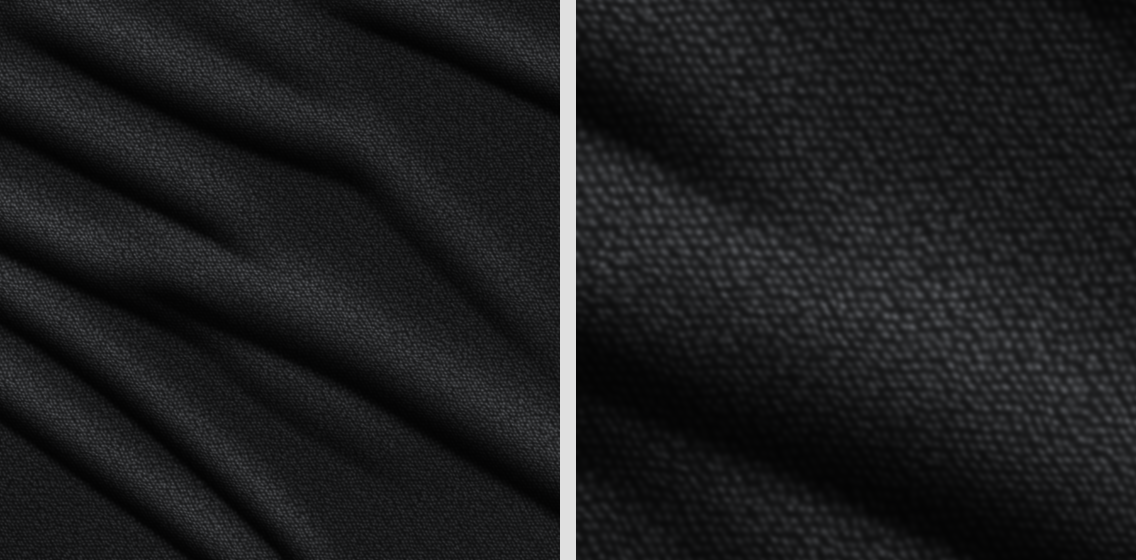
Left: the whole. Right: its middle third, enlarged.
Write a three.js fragment shader that draws this texture.

```glsl
varying vec2 vUv;

float hash(vec2 p) {
  return fract(sin(dot(p, vec2(127.1, 311.7))) * 43758.5453);
}

float noise(vec2 p) {
  vec2 i = floor(p);
  vec2 f = fract(p);
  f = f * f * (3.0 - 2.0 * f);
  return mix(mix(hash(i), hash(i + vec2(1.0, 0.0)), f.x),
             mix(hash(i + vec2(0.0, 1.0)), hash(i + vec2(1.0, 1.0)), f.x), f.y);
}

// Crease along a bent line: x = lit crest above it, y = shadow inside it
vec2 fold(vec2 p, vec2 start, vec2 end, float bend, float width) {
  float t = (p.x - start.x) / (end.x - start.x);
  float crease = mix(start.y, end.y, t) + bend * 4.0 * t * (1.0 - t);
  float d = (p.y - crease) * 0.87;
  float shadowWidth = width * mix(0.55, 1.35, smoothstep(-0.5 * width, 0.5 * width, d));
  float crest = (d - 3.2 * width) / (1.6 * width);
  float shadow = d / shadowWidth;
  float fade = smoothstep(start.x - 0.06, start.x + 0.14, p.x)
             * (1.0 - smoothstep(end.x - 0.14, end.x + 0.06, p.x));
  return fade * vec2(exp(-crest * crest), exp(-shadow * shadow));
}

// Lit crests and shadows of the whole drape
vec2 drape(vec2 p) {
  p.y += 0.014 * (noise(p * 5.0) - 0.5);
  vec2 s = fold(p, vec2(-0.15, 0.617), vec2(0.40, 0.375), 0.0, 0.025) * vec2(1.25, 1.0);
  s += fold(p, vec2(0.20, 0.51), vec2(1.15, -0.02), 0.042, 0.033);
  s += fold(p, vec2(-0.15, 0.50), vec2(0.62, -0.12), 0.07, 0.022);
  s += fold(p, vec2(-0.15, 0.35), vec2(0.50, -0.12), 0.015, 0.023);
  s += fold(p, vec2(-0.15, 0.83), vec2(0.48, 0.53), 0.01, 0.026);
  s += fold(p, vec2(-0.02, 0.97), vec2(0.68, 0.655), -0.02, 0.026);
  s += fold(p, vec2(0.55, 1.0), vec2(1.20, 0.71), 0.0, 0.024);
  // Shallow folds
  s += 0.6 * fold(p, vec2(0.58, 0.72), vec2(1.0, 0.32), 0.0, 0.03);
  s += 0.5 * fold(p, vec2(0.33, 0.41), vec2(0.74, 0.13), -0.03, 0.025);
  s += 0.5 * fold(p, vec2(0.30, 0.97), vec2(0.62, 0.80), 0.0, 0.025);
  return min(s, vec2(1.25, 1.0));
}

// Staggered rows of soft, slightly slanted thread bumps that run together
float weave(vec2 p) {
  vec2 q = p * vec2(146.0, 160.0);
  q += 0.5 * vec2(noise(p * 40.0), noise(p * 40.0 + 31.0));
  float height = 0.0;
  for (int j = -1; j <= 1; j++) {
    float row = floor(q.y) + float(j);
    float stagger = 0.5 * mod(row, 2.0);
    for (int i = -1; i <= 1; i++) {
      vec2 cell = vec2(floor(q.x + stagger) + float(i), row);
      vec2 jitter = 0.35 * (vec2(hash(cell), hash(cell + 17.0)) - 0.5);
      vec2 c = q - cell - 0.5 - jitter + vec2(stagger, 0.0);
      c.y += 0.3 * c.x;
      height += exp(-6.5 * dot(c, c)) * (0.75 + 0.5 * hash(cell + 5.0));
    }
  }
  return 0.54 + 0.95 * height;
}

void main() {
  vec2 light = drape(vUv);
  float threads = weave(vUv + vec2(0.001, 0.004) * (light.x - light.y));

  // Cloth tone with slow unevenness
  float tone = 0.092 + 0.078 * light.x;
  tone *= 1.0 - 0.88 * light.y;
  tone *= 0.9 + 0.2 * noise(vUv * 4.0 + 9.0);

  // Fine fibre grain
  float fibre = 0.85 + 0.3 * noise(vUv * 330.0);
  float value = tone * threads * fibre + 0.006;

  gl_FragColor = vec4(value * vec3(0.98, 1.0, 1.04), 1.0);
}
```
